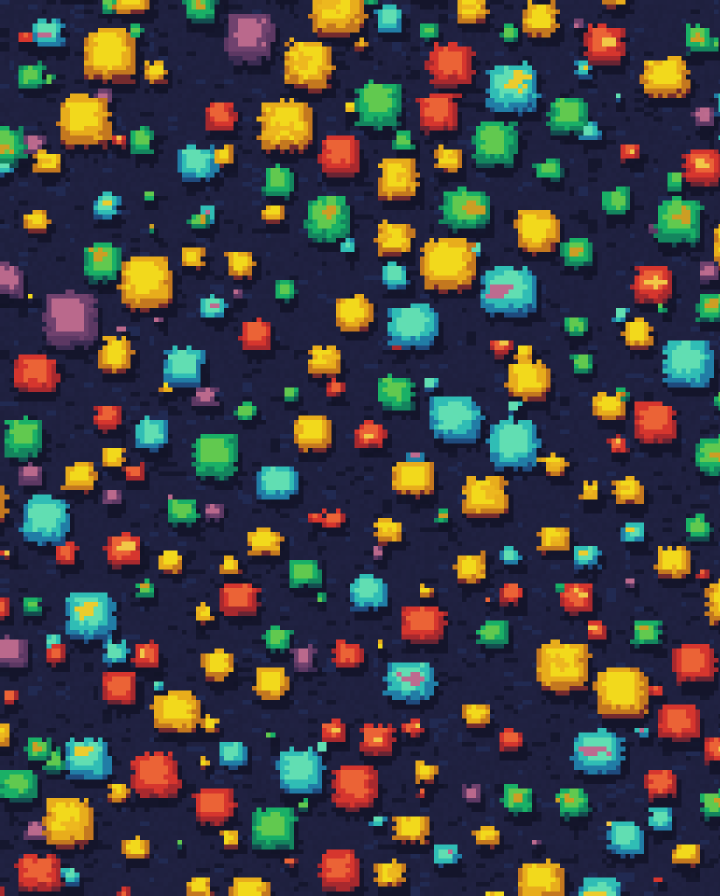
A Shadertoy shader for this pattern:

```glsl
#define ROWS 192.0          // mosaic blocks along the height
#define TILE 14.0           // gem spacing in blocks
#define BIG vec2(2.3, 5.9)  // half size range of the main gems
#define SMALL vec2(0.8, 2.7) // half size range of the chips
#define CHIP_SHARE 0.8
#define ACCENT_SHARE 0.4
#define ROUGHNESS 0.3
#define SHADOW vec3(0.07, 0.075, 0.155)
#define GROUND vec3(0.122, 0.128, 0.25)

// Tones per hue: yellow, red, teal, green, purple
const vec3 BRIGHT[5] = vec3[5](vec3(.95, .85, .11), vec3(.92, .39, .21), vec3(.38, .87, .70), vec3(.38, .79, .31), vec3(.73, .41, .55));
const vec3 MID[5] = vec3[5](vec3(.91, .68, .11), vec3(.84, .21, .18), vec3(.19, .74, .71), vec3(.10, .69, .40), vec3(.44, .26, .43));
const vec3 DIM[5] = vec3[5](vec3(.77, .47, .12), vec3(.66, .16, .18), vec3(.13, .49, .65), vec3(.08, .52, .37), vec3(.36, .22, .39));
const vec3 DEEP[5] = vec3[5](vec3(.46, .17, .18), vec3(.41, .14, .20), vec3(.12, .29, .49), vec3(.08, .30, .31), vec3(.23, .17, .32));
const vec3 ACCENT[5] = vec3[5](vec3(.93, .72, .12), vec3(.95, .78, .28), vec3(.92, .80, .18), vec3(.80, .62, .14), vec3(.74, .42, .56));

const mat2 TURN = mat2(0.921, 0.389, -0.389, 0.921);

vec4 hash4(vec2 p) {
    vec4 q = fract(p.xyxy * vec4(.1031, .1030, .0973, .1099));
    q += dot(q, q.wzxy + 33.33);
    return fract((q.xxyz + q.yzzw) * q.zywx);
}

// Rounded square distance, 1 on the rim
float squircle(vec2 d) {
    d *= d;
    d *= d;
    return sqrt(sqrt(d.x + d.y));
}

// Block grain, partly clumped into short runs
float grain(vec2 block) {
    float single = hash4(block + 7.0).x;
    float run = hash4(floor(block / vec2(2.0, 1.0)) + 91.0).y;
    return mix(single, run, 0.6) - 0.5;
}

int pickHue(float h, float purple) {
    if (h < purple) return 4;
    h = (h - purple) / (1.0 - purple);
    return h < 0.32 ? 0 : h < 0.55 ? 1 : h < 0.78 ? 2 : 3;
}

vec3 gemColor(int hue, vec2 d, float n, vec4 rnd) {
    float t = squircle(d - vec2(-0.06, 0.22)) + n * ROUGHNESS * 1.1;
    vec3 col = t < 0.56 ? BRIGHT[hue] : t < 0.82 ? MID[hue] : t < 1.07 ? DIM[hue] : DEEP[hue];
    // A few blocks of a second colour in the core
    vec2 core = (rnd.xy - 0.5) * vec2(0.7, 0.4) + vec2(0.0, 0.15);
    if (rnd.z < ACCENT_SHARE && length((d - core) * vec2(0.8, 1.2)) + n * 0.5 < 0.32)
        col = hue == 2 && rnd.w < 0.5 ? ACCENT[4] : ACCENT[hue];
    return col;
}

// One jittered lattice of gems, turned to hide its rows
void addGems(vec2 block, vec2 shift, vec2 sizes, float share, float purple, inout vec4 gem, inout float shade) {
    vec2 base = floor(TURN * block / TILE - shift);
    float n = grain(block);
    for (int j = -1; j <= 1; j++)
    for (int i = -1; i <= 1; i++) {
        vec2 id = base + vec2(i, j);
        vec4 a = hash4(id + shift * 74.0 + 13.0);
        vec4 b = hash4(id + shift * 38.0 + 57.0);
        if (b.w > share) continue;

        int hue = pickHue(a.x, purple);
        float size = mix(sizes.x, sizes.y, pow(a.y, 1.15));
        size *= hue == 1 || hue == 3 ? 0.86 : 1.0;
        vec2 room = vec2(TILE * 0.5 - size) * 1.8;
        vec2 center = ((id + shift + 0.5) * TILE + (b.xy - 0.5) * room) * TURN;
        vec2 halfSize = size * vec2(1.0, mix(0.8, 1.06, b.z));

        vec2 d = (block - center) / halfSize;
        float rough = n * ROUGHNESS * clamp(4.5 / size, 0.5, 2.0);
        if (squircle(d) + rough < 1.0)
            gem = vec4(gemColor(hue, d, n, hash4(id + 211.0)), 1.0);
        vec2 shadowPos = (block - center - vec2(0.8, -1.8)) / (halfSize + 0.3);
        if (squircle(shadowPos) + rough < 1.0) shade = 1.0;
    }
}

// Dark ground with scattered darker and bluer flecks
vec3 ground(vec2 block) {
    float fleck = hash4(floor(block / vec2(2.0, 1.0)) + 301.0).x;
    float blotch = hash4(floor(block / 3.0) + 517.0).y;
    float v = mix(fleck, blotch, 0.35);
    vec3 col = GROUND * (0.96 + 0.08 * hash4(block + 403.0).z);
    if (v < 0.17) col = mix(GROUND, SHADOW, 0.75);
    if (v > 0.86) col = vec3(0.13, 0.165, 0.32);
    return col;
}

vec3 mosaic(vec2 block) {
    vec4 gem = vec4(0.0);
    float shade = 0.0;
    addGems(block, vec2(0.5), SMALL, CHIP_SHARE, 0.2, gem, shade);
    addGems(block, vec2(0.0), BIG, 1.0, 0.02, gem, shade);
    vec3 col = mix(ground(block), SHADOW, shade * 0.85);
    return mix(col, gem.rgb, gem.a);
}

void mainImage(out vec4 fragColor, in vec2 fragCoord) {
    // Four samples smooth the block edges
    vec3 sum = vec3(0.0);
    for (int k = 0; k < 4; k++) {
        vec2 offset = vec2(k & 1, k >> 1) * 0.5 - 0.25;
        vec2 p = (fragCoord + offset) / iResolution.y * ROWS;
        sum += mosaic(floor(p) + 0.5);
    }
    fragColor = vec4(sum * 0.25, 1.0);
}
```
